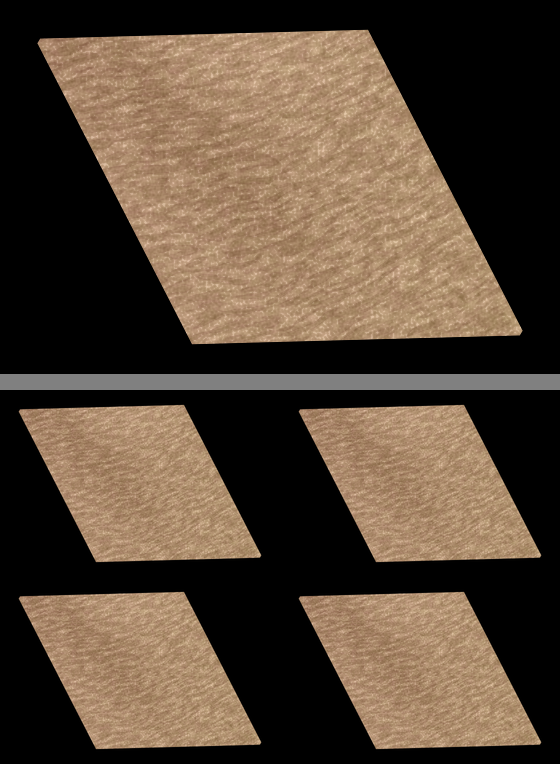
Top, the tile; bottom, the same tile 2 across and 2 down.
Reproduce this texture procedurally as a WebGL 2 fragment shader.

```glsl
#version 300 es
precision highp float;

uniform vec2 u_resolution;
out vec4 fragColor;

const float TAU = 6.2831853;

vec2 gradientAt(vec2 cell, vec2 period, uint seed) {
    uvec2 c = uvec2(mod(cell, period));
    uint h = c.x * 1597u + c.y * 51749u + seed * 791911u;
    h = (h ^ (h >> 7)) * 747796405u;
    h = (h ^ (h >> 15)) * 277803737u;
    h ^= h >> 16;
    float angle = float(h & 65535u) / 65536.0 * TAU;
    return vec2(cos(angle), sin(angle));
}

// Gradient noise that wraps after a whole number of cells
float noise(vec2 p, vec2 period, uint seed) {
    vec2 cell = floor(p), f = p - cell;
    vec2 s = f * f * f * (f * (f * 6.0 - 15.0) + 10.0);
    vec2 x = vec2(1.0, 0.0), y = vec2(0.0, 1.0);
    float a = dot(gradientAt(cell, period, seed), f);
    float b = dot(gradientAt(cell + x, period, seed), f - x);
    float c = dot(gradientAt(cell + y, period, seed), f - y);
    float d = dot(gradientAt(cell + 1.0, period, seed), f - 1.0);
    return mix(mix(a, b, s.x), mix(c, d, s.x), s.y);
}

// Slanted panel with its two sharp corners trimmed
float panelDistance(vec2 q) {
    float ends = abs(dot(q, normalize(vec2(-0.012, 0.445)))) - 0.414;
    float sides = abs(dot(q, normalize(vec2(0.408, 0.21)))) - 0.402;
    float corners = abs(dot(q, normalize(vec2(0.655, -0.396)))) - 0.755;
    return max(max(ends, sides), corners);
}

vec3 skin(vec2 uv, vec2 q) {
    // Curved crease coordinates: x runs along the creases, y across them
    float wobble = noise(uv * vec2(9.0, 6.0), vec2(9.0, 6.0), 1u);
    float across = uv.y - 0.5 * uv.x - 0.045 * cos(TAU * uv.x) + 0.02 * wobble;
    vec2 flow = vec2(uv.x, across);

    // Broken rows of ridges and narrow grooves
    float drift = noise(flow * vec2(14.0, 24.0), vec2(14.0, 12.0), 2u);
    float row = sin(TAU * (24.0 * across + 0.9 * drift));
    float rowStrength = 0.55 + 0.9 * noise(uv * vec2(12.0, 8.0), vec2(12.0, 8.0), 3u);
    float ridge = noise(flow * vec2(20.0, 52.0), vec2(20.0, 26.0), 4u);
    float fine = noise(flow * vec2(56.0, 112.0), vec2(56.0), 5u);
    float groove = 1.0 - smoothstep(0.0, 0.13, abs(ridge + 0.12 + 0.25 * fine));

    // Steep cross creases, stronger to the right
    vec2 steep = vec2(48.0 * uv.x + 24.0 * uv.y, 24.0 * (uv.y - uv.x));
    float crossing = noise(steep + 0.5 * wobble, vec2(24.0), 6u);

    // Pores and small glints
    float grain = noise(uv * vec2(210.0, 140.0), vec2(210.0, 140.0), 7u);
    float mottle = noise(uv * vec2(105.0, 70.0), vec2(105.0, 70.0), 8u);
    float glint = smoothstep(0.2, 0.5, grain + 0.35 * ridge + 0.2 * fine);

    // Broad light and shade
    float band = dot(q, vec2(0.65, 0.76)) + 0.06;
    float shade = exp(-band * band / 0.018) * (1.0 - smoothstep(-0.1, 0.3, q.x));
    vec2 fromSheen = (q - vec2(-0.05, 0.36)) / vec2(0.25, 0.12);
    float sheen = exp(-dot(fromSheen, fromSheen));

    float tone = 0.02 * row * rowStrength + 0.11 * ridge + 0.075 * fine - 0.035 * groove
        + crossing * mix(0.03, 0.09, smoothstep(-0.1, 0.45, q.x))
        + 0.08 * grain + 0.05 * mottle + 0.065 * glint
        - 0.055 * shade + 0.035 * sheen + 0.012;

    // Pink patches at the upper left, yellower towards the right
    float pink = 0.7 * noise(uv * vec2(36.0, 24.0), vec2(36.0, 24.0), 9u)
        + 0.4 * mottle + 0.35 * groove - 0.5 * q.x - 0.07;
    return vec3(0.683, 0.553, 0.428) + tone * vec3(1.0, 1.02, 1.0)
        + pink * vec3(0.016, -0.012, 0.022) + glint * vec3(0.0, 0.005, 0.02);
}

void main() {
    vec2 uv = gl_FragCoord.xy / u_resolution;
    vec2 q = (uv - 0.5) * vec2(1.5, 1.0);
    float pixel = 1.0 / u_resolution.y;
    float inside = 1.0 - smoothstep(-0.6 * pixel, 0.6 * pixel, panelDistance(q));
    fragColor = vec4(clamp(skin(uv, q), 0.0, 1.0) * inside, 1.0);
}
```
